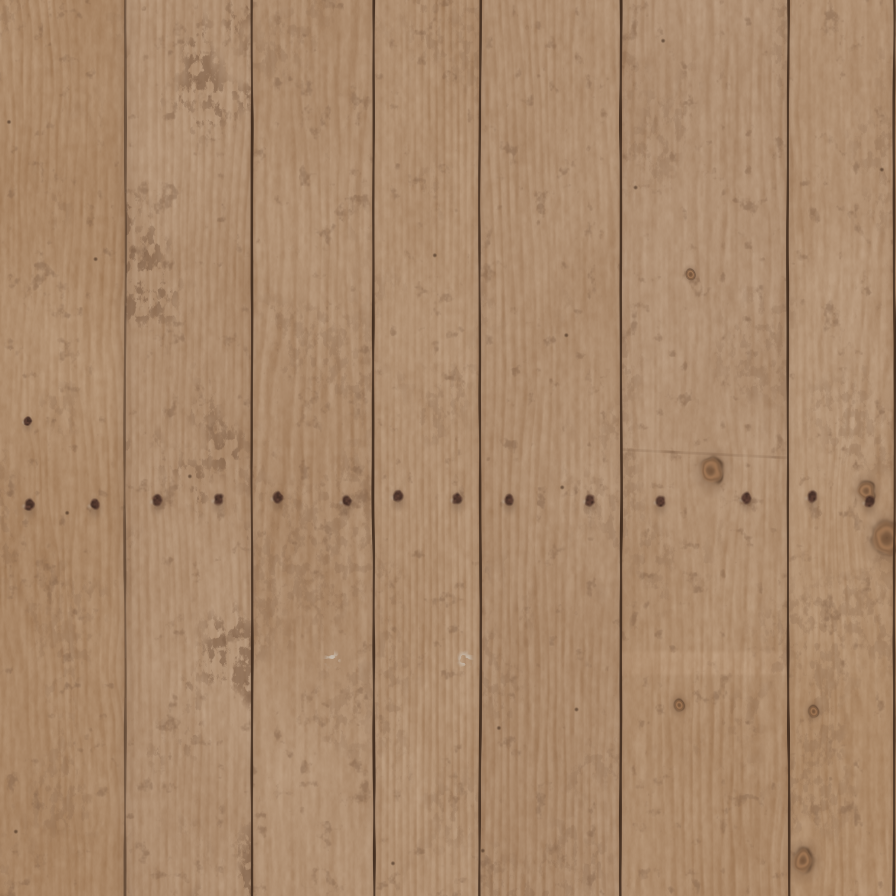
Reproduce this texture procedurally as a three.js fragment shader.

```glsl
// Seven weathered vertical timber planks with dark seams, knots and a row of nails.
varying vec2 vUv;

const vec3 WOOD = vec3(0.672, 0.542, 0.424);
const vec3 TONE_STEP = vec3(0.034, 0.041, 0.045);
const vec3 STAIN = vec3(0.47, 0.35, 0.26);
const vec3 KNOT = vec3(0.53, 0.38, 0.26);
const vec3 GAP = vec3(0.25, 0.17, 0.115);
const vec3 IRON = vec3(0.25, 0.165, 0.135);
const vec3 PAINT = vec3(0.80, 0.77, 0.73);
const float NAIL_ROW = 0.443;

float hash(vec2 p) {
  p = fract(p * vec2(123.34, 345.45));
  p += dot(p, p + 34.35);
  return fract(p.x * p.y);
}

float noise(vec2 p) {
  vec2 i = floor(p), f = fract(p);
  f = f * f * (3.0 - 2.0 * f);
  return mix(mix(hash(i), hash(i + vec2(1.0, 0.0)), f.x),
             mix(hash(i + vec2(0.0, 1.0)), hash(i + 1.0), f.x), f.y);
}

float fbm(vec2 p) {
  float sum = 0.0, amp = 0.53;
  for (int i = 0; i < 4; i++) {
    sum += amp * noise(p);
    p = p * 2.03 + 17.1;
    amp *= 0.5;
  }
  return sum;
}

float spot(vec2 d, float radius, float soft) {
  return 1.0 - smoothstep(radius - soft, radius + soft, length(d));
}

// Plank traits: left edge, tone, rings per unit, ring waviness.
vec4 plank(int i) {
  if (i == 0) return vec4(-0.01, -0.25, 75.0, 8.0);
  if (i == 1) return vec4(0.140, 0.1, 105.0, 3.0);
  if (i == 2) return vec4(0.281, 0.0, 62.0, 4.0);
  if (i == 3) return vec4(0.417, 0.2, 125.0, 1.3);
  if (i == 4) return vec4(0.536, -0.1, 95.0, 4.0);
  if (i == 5) return vec4(0.693, 0.0, 72.0, 5.0);
  if (i == 6) return vec4(0.880, 0.2, 80.0, 6.0);
  return vec4(0.998, 0.0, 80.0, 4.0);
}

// Knot centre and radius.
vec3 knotAt(int i) {
  if (i == 0) return vec3(0.794, 0.474, 0.013);
  if (i == 1) return vec3(0.990, 0.400, 0.016);
  if (i == 2) return vec3(0.896, 0.039, 0.012);
  if (i == 3) return vec3(0.758, 0.213, 0.006);
  if (i == 4) return vec3(0.908, 0.206, 0.006);
  if (i == 5) return vec3(0.771, 0.694, 0.005);
  return vec3(0.967, 0.452, 0.010);
}

// Growth rings: slow fade into a narrow late-wood line.
float rings(vec2 p, float freq, float wave, float seed) {
  float bend = fbm(vec2(p.x * 9.0, p.y * 2.2) + seed);
  float s = fract(p.x * freq + bend * wave);
  return smoothstep(0.2, 0.75, s) * (1.0 - smoothstep(0.75, 1.0, s));
}

vec3 addKnot(vec3 col, vec2 d, float r) {
  float dist = length(d * vec2(1.0, 0.85)) / r + (noise(d * 130.0 + r * 900.0) - 0.5) * 0.3;
  float ring = 0.5 + 0.5 * sin(dist * 15.0);
  col = mix(col, STAIN, 0.3 * (1.0 - smoothstep(0.7, 2.2, dist)));
  col = mix(col, KNOT * (0.95 + 0.2 * ring), 0.7 * (1.0 - smoothstep(0.7, 1.05, dist)));
  float rim = exp(-pow((dist - 0.95) * 6.0, 2.0)) * noise(d * 90.0 + 5.0);
  return mix(col, GAP, 0.65 * rim + 0.4 * (1.0 - smoothstep(0.1, 0.4, dist)));
}

vec3 addNail(vec3 col, vec2 d, float seed) {
  vec2 q = d + (noise(d * 200.0 + seed) - 0.5) * 0.002;
  col = mix(col, STAIN * 0.9, 0.4 * spot((d + vec2(0.0, 0.004)) * vec2(1.0, 0.7), 0.006, 0.006));
  col = mix(col, PAINT, 0.25 * spot(d + vec2(0.006, 0.002), 0.002, 0.002));
  vec3 rust = IRON * (0.9 + 0.5 * noise(d * 400.0 + seed));
  return mix(col, rust, 0.92 * spot(q * vec2(1.0, 0.88), 0.0052, 0.0018));
}

void main() {
  vec2 uv = vUv;

  // Find the plank and its seams, which wander and thin out in places.
  vec4 board = plank(0);
  float id = 0.0, gap = 0.0, edgeShade = 0.0;
  for (int i = 1; i < 8; i++) {
    float n = float(i);
    vec4 next = plank(i);
    float d = uv.x - next.x - (fbm(vec2(uv.y * 4.0, n * 7.3)) - 0.5) * 0.004;
    float wear = noise(vec2(uv.y * 22.0, n * 3.1));
    float width = 0.0003 + 0.0007 * wear;
    float strength = (i == 1 ? 0.4 : 0.78) + 0.2 * wear;
    gap = max(gap, strength * (1.0 - smoothstep(width, width + 0.0014, abs(d))));
    edgeShade = max(edgeShade, exp(-abs(d) * (i == 1 ? 160.0 : 300.0)));
    if (d > 0.0) { board = next; id = n; }
  }
  float seed = id * 13.7;

  // Push the grain around the knots.
  vec2 grain = uv;
  for (int i = 0; i < 7; i++) {
    vec3 k = knotAt(i);
    vec2 d = uv - k.xy;
    vec2 e = d / (k.z * vec2(2.2, 5.0));
    grain.x -= 0.75 * d.x * exp(-dot(e, e));
  }

  // Rings, fibres and broad mottling set the tone.
  float patchy = fbm(uv * vec2(8.0, 5.0) + seed);
  float ringMask = 0.25 + 0.9 * noise(uv * vec2(18.0, 3.0) + seed);
  float tone = board.y + 0.48 + (patchy - 0.5) * 2.0;
  tone -= 1.05 * ringMask * rings(grain, board.z, board.w, seed);
  tone += (noise(grain * vec2(330.0, 26.0) + seed) - 0.5) * 1.0;
  tone += (fbm(uv * vec2(210.0, 110.0) + seed) - 0.5) * 1.5;
  float warmth = 0.4 * (hash(vec2(id, 4.0)) - 0.5) + (id < 0.5 ? 0.5 : 0.1);
  if (id > 4.5) warmth += 0.6 * (1.0 - smoothstep(0.2, 0.65, uv.y)) - 0.2;
  vec3 col = WOOD + tone * TONE_STEP + warmth * vec3(0.004, -0.007, -0.024);

  // Speckled stains, heaviest on the second plank, and soft scuffs.
  float rough = id == 1.0 ? 1.0 : 0.0;
  float blot = smoothstep(0.5, 0.7, fbm(uv * vec2(14.0, 9.0) + seed + 31.0) + 0.07 * rough);
  float flecks = smoothstep(0.45, 0.65, fbm(uv * vec2(150.0, 100.0) + seed));
  col = mix(col, STAIN, blot * flecks * mix(0.2, 0.55, rough));
  float scuff = smoothstep(0.66, 0.86, fbm(uv * vec2(70.0, 60.0) + seed + 8.0));
  col = mix(col, STAIN, 0.4 * scuff);

  // Pale strip and faint scratch across the sixth plank.
  float sixth = id == 5.0 ? 1.0 : 0.0;
  float strip = 1.0 - smoothstep(0.010, 0.016, abs(uv.y - 0.26));
  float scratch = 1.0 - smoothstep(0.0005, 0.0025, abs(uv.y - 0.494 + 0.05 * (uv.x - 0.78)));
  col += sixth * strip * 0.022;
  col = mix(col, STAIN, sixth * scratch * 0.5 * noise(uv * 60.0));

  // Knots, then small scattered pits and paint flecks.
  for (int i = 0; i < 7; i++) {
    vec3 k = knotAt(i);
    col = addKnot(col, uv - k.xy, k.z);
  }
  vec2 cell = floor(uv * 12.0);
  vec2 jitter = vec2(hash(cell + 2.3), hash(cell + 9.1)) * 0.8 + 0.1;
  vec2 toPit = (fract(uv * 12.0) - jitter) / 12.0;
  col = mix(col, GAP, 0.6 * step(0.9, hash(cell + 5.7)) * spot(toPit, 0.0018, 0.0014));
  for (int i = 0; i < 2; i++) {
    vec2 d = uv - vec2(0.371 + 0.148 * float(i), 0.264);
    float chip = spot(d, 0.007, 0.005) * smoothstep(0.4, 0.65, noise(uv * 240.0));
    col = mix(col, PAINT, 0.8 * chip);
  }

  // Seams and a pair of nails in every plank.
  col = mix(col, STAIN, 0.25 * edgeShade);
  col = mix(col, GAP, gap);
  for (int i = 0; i < 14; i++) {
    int b = i / 2;
    float n = float(i), side = mod(n, 2.0);
    float left = max(plank(b).x, 0.0), right = plank(b + 1).x;
    float along = mix(0.23, 0.76, side) + (hash(vec2(n, 1.7)) - 0.5) * 0.05;
    float height = NAIL_ROW + (hash(vec2(n, 6.1)) - 0.5) * 0.008 - (b == 0 ? 0.01 : 0.0);
    col = addNail(col, uv - vec2(mix(left, right, along), height), n);
  }
  col = addNail(col, (uv - vec2(0.031, 0.530)) * 1.3, 21.0);

  gl_FragColor = vec4(col, 1.0);
}
```
